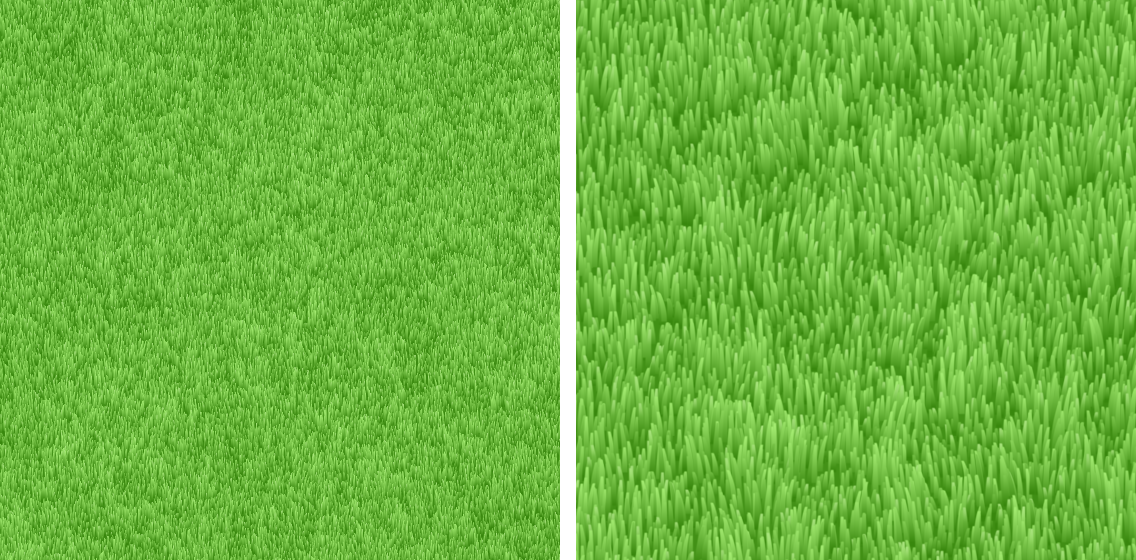
Left: the whole. Right: its middle third, enlarged.
A three.js fragment shader for this texture:

```glsl
// Dense lawn of short, fine grass blades seen at a slant.
// Jittered rows of tapered blades are painted back to front; noise varies
// their length, lean and shade so that they gather into small tufts.

#define COLUMNS 270.0      // blades across the canvas
#define ROWS 145.0         // rows of blades up the canvas
#define BLADE_LENGTH 0.0175
#define HALF_WIDTH 0.0017
#define EDGE 0.0007        // softness of the blade outline
#define TUFT_SCALE 84.0
#define PATCH_SCALE 9.0
#define MAX_LEAN 0.2
#define SHADE_COLOR vec3(0.22, 0.53, 0.05)
#define LIGHT_COLOR vec3(0.60, 0.885, 0.405)
#define PALE_COLOR vec3(0.68, 0.89, 0.52)

varying vec2 vUv;

vec3 hash3(vec2 p) {
  vec3 q = fract(p.xyx * vec3(0.1031, 0.1030, 0.0973));
  q += dot(q, q.yxz + 33.33);
  return fract((q.xxy + q.yzz) * q.zyx);
}

float noise(vec2 p) {
  vec2 cell = floor(p);
  vec2 f = fract(p);
  f = f * f * (3.0 - 2.0 * f);
  float low = mix(hash3(cell).x, hash3(cell + vec2(1.0, 0.0)).x, f.x);
  float high = mix(hash3(cell + vec2(0.0, 1.0)).x, hash3(cell + vec2(1.0)).x, f.x);
  return mix(low, high, f.y);
}

// Paints the blade rooted in one grid cell over the colour behind it.
vec3 paintBlade(vec3 behind, vec2 p, vec2 cell, float patchShade) {
  vec3 shape = hash3(cell + 17.0);
  vec3 look = hash3(cell + 423.0);
  vec2 root = (cell + shape.xy) / vec2(COLUMNS, ROWS);

  float tuft = smoothstep(0.1, 0.9, noise(root * TUFT_SCALE + 60.0));
  float size = BLADE_LENGTH * (0.45 + 0.6 * tuft + 0.5 * shape.z);
  float along = (p.y - root.y) / size;
  float k = clamp(along, 0.0, 1.0);

  // Neighbours lean together, each with a little freedom of its own.
  float sway = noise(root * TUFT_SCALE * 0.5 + 150.0) - 0.5;
  float lean = MAX_LEAN * clamp(1.2 * sway + 1.1 * (look.x - 0.5), -1.0, 1.0);
  float side = abs(p.x - root.x - lean * size * k * k);
  float halfWidth = HALF_WIDTH * (1.0 - 0.55 * k * k);

  float cover = 1.0 - smoothstep(halfWidth - EDGE, halfWidth + EDGE, side);
  cover *= smoothstep(-EDGE, EDGE, p.y - root.y);
  cover *= 1.0 - smoothstep(-EDGE, EDGE, p.y - root.y - size);

  // Dark at the root, light at the tip, with a few pale tips.
  float light = 0.07 + 0.78 * k + 0.46 * (look.y - 0.5);
  light += 0.16 * (tuft - 0.5) + patchShade;
  vec3 color = mix(SHADE_COLOR, LIGHT_COLOR, clamp(light, 0.0, 1.1));
  float pale = step(0.9, look.z) * smoothstep(0.55, 1.0, k);
  color = mix(color, PALE_COLOR, 0.7 * pale);
  return mix(behind, color, cover);
}

void main() {
  vec2 home = floor(vUv * vec2(COLUMNS, ROWS));
  float patchShade = 0.1 * (noise(vUv * PATCH_SCALE + 20.0) - 0.5);
  vec3 color = mix(SHADE_COLOR, LIGHT_COLOR, 0.08 + patchShade);

  // Far rows first, near rows last.
  for (int row = 0; row <= 5; row++) {
    for (int column = -2; column <= 2; column++) {
      vec2 cell = home + vec2(float(column), -float(row));
      color = paintBlade(color, vUv, cell, patchShade);
    }
  }
  gl_FragColor = vec4(color, 1.0);
}
```
